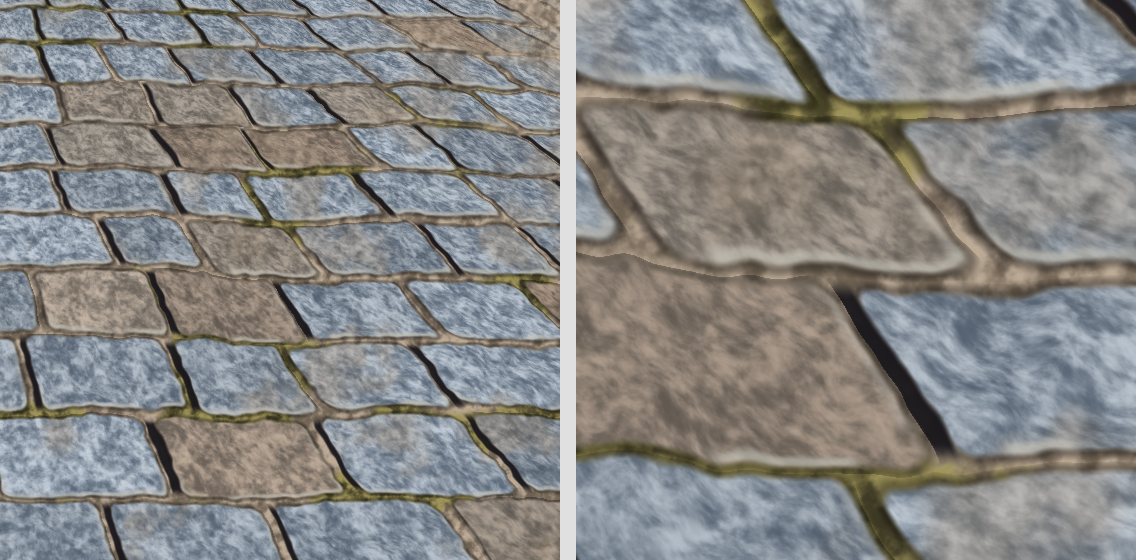
Left: the whole. Right: its middle third, enlarged.
Write a WebGL 1 fragment shader that draws this texture.

```glsl
precision highp float;
uniform vec2 u_resolution;

float hash(vec2 p) {
  vec3 q = fract(p.xyx * 0.1031);
  q += dot(q, q.yzx + 33.33);
  return fract((q.x + q.y) * q.z);
}

float noise(vec2 p) {
  vec2 i = floor(p), f = fract(p);
  f = f * f * (3.0 - 2.0 * f);
  return mix(mix(hash(i), hash(i + vec2(1.0, 0.0)), f.x),
             mix(hash(i + vec2(0.0, 1.0)), hash(i + 1.0), f.x), f.y);
}

float fbm(vec2 p) {
  float sum = 0.0, amp = 0.53;
  for (int k = 0; k < 4; k++) {
    sum += amp * noise(p);
    p = mat2(1.6, 1.2, -1.2, 1.6) * p + 7.3;
    amp *= 0.5;
  }
  return sum;
}

// Irregular position of the joint left of stone i
float jointAt(float i, float row) {
  return i + 0.34 * (hash(vec2(i + 11.0, row + 37.0)) - 0.5);
}

float roundBox(vec2 p, vec2 halfSize, float radius) {
  vec2 q = abs(p) - halfSize + radius;
  return length(max(q, 0.0)) + min(max(q.x, q.y), 0.0) - radius;
}

void main() {
  vec2 uv = gl_FragCoord.xy / u_resolution;

  // Uneven ground seen in perspective: x counts stones, y counts rows
  vec2 p = uv + 0.010 * (vec2(noise(uv * 19.0), noise(uv * 19.0 + 40.0)) - 0.5);
  p += 0.005 * (vec2(noise(uv * 55.0), noise(uv * 55.0 + 80.0)) - 0.5);
  p.y += 0.035 * uv.x * uv.y + 0.022 * (noise(uv * 4.0 + 3.0) - 0.5);
  float depth = 1.64 - p.y;
  float scale = depth / 1.2;
  vec2 ground = vec2((p.x + 0.25) / depth * 5.2, 28.7 / (2.28 - p.y) - 13.25);
  vec2 cellSize = vec2(depth / 5.2, (2.28 - p.y) * (2.28 - p.y) / 28.7);

  // Find the stone in its shifted row
  float row = floor(ground.y);
  float along = ground.x + hash(vec2(row + 23.0, 5.0));
  float i = floor(along);
  if (along < jointAt(i, row)) i -= 1.0;
  else if (along > jointAt(i + 1.0, row)) i += 1.0;
  vec2 id = vec2(i + 20.0, row + 20.0);
  float left = jointAt(i, row), right = jointAt(i + 1.0, row);
  float across = ground.y - row;

  // Stone outline with uneven insets on its four sides
  vec2 lowGap = vec2(0.013 + 0.007 * hash(id + 3.1), 0.004 + 0.010 * hash(id + 5.7)) * scale;
  vec2 highGap = vec2(0.003 + 0.004 * hash(id + 8.3), 0.003 + 0.005 * hash(id + 9.9)) * scale;
  vec2 fromLow = vec2(along - left, across) * cellSize;
  vec2 extent = vec2(right - left, 1.0) * cellSize;
  vec2 halfSize = 0.5 * (extent - lowGap - highGap);
  vec2 q = fromLow - lowGap - halfSize;
  float d = roundBox(q, halfSize, 0.014 * scale);

  // Sandy joints with grit and moss
  float grit = fbm(uv * 75.0);
  vec3 sand = mix(vec3(0.43, 0.38, 0.32), vec3(0.74, 0.67, 0.59), smoothstep(0.2, 0.75, grit));
  float moss = smoothstep(0.60, 0.74, noise(uv * 8.5 + 13.0) + 0.2 * (grit - 0.5));
  vec3 mossColor = mix(vec3(0.25, 0.24, 0.12), vec3(0.60, 0.56, 0.31), smoothstep(0.25, 0.7, grit));
  vec3 joint = mix(sand, mossColor, 0.85 * moss);
  joint *= 1.0 - 0.35 * (1.0 - smoothstep(0.002, 0.009, d));

  // Mottled stone, mostly blue grey with a few brown ones
  float coarse = fbm(ground * vec2(11.0, 6.5));
  float fine = fbm(ground * vec2(31.0, 17.0) + 50.0);
  float mottle = smoothstep(0.20, 0.78, 0.5 * coarse + 0.5 * fine);
  vec3 blue = mix(vec3(0.34, 0.39, 0.45), vec3(0.72, 0.76, 0.80), mottle);
  vec3 brown = mix(vec3(0.40, 0.38, 0.35), vec3(0.70, 0.66, 0.61), mottle);
  brown *= mix(vec3(1.0), vec3(1.04, 0.94, 0.87), hash(id + 31.0));
  float brownness = step(0.86, hash(id + 17.0));
  vec3 stone = mix(blue, brown, 0.9 * brownness);
  stone *= 0.93 + 0.14 * hash(id + 2.0);
  stone = mix(stone, sand, 0.45 * smoothstep(0.55, 0.75, fbm(uv * 9.0 + 60.0)));

  // Worn, sunlit lower and right edges
  float rim = smoothstep(-0.010, -0.004, d) * (1.0 - smoothstep(-0.002, 0.003, d));
  float lit = max(smoothstep(-0.3, -0.9, q.y / halfSize.y), 0.6 * smoothstep(0.8, 1.0, q.x / halfSize.x));
  stone = mix(stone, vec3(0.76, 0.75, 0.71), 0.65 * rim * lit * smoothstep(0.25, 0.6, noise(uv * 23.0)));

  vec3 color = mix(stone, joint, smoothstep(-0.003, 0.003, d));

  // Broken black shadows in the slanted joints
  float outside = -(q.x + halfSize.x);
  float shadowWidth = scale * (0.006 + 0.007 * hash(id + 41.0));
  float shadow = smoothstep(-0.003, 0.003, outside);
  shadow *= 1.0 - smoothstep(shadowWidth, shadowWidth + 0.005, outside);
  shadow *= smoothstep(0.02, 0.14, across) * (1.0 - smoothstep(0.88, 1.0, across));
  shadow *= mix(0.25, 1.0, step(0.25, hash(id + 53.0)));
  color = mix(color, vec3(0.10, 0.09, 0.11), 0.95 * shadow);

  // Sand drifted over the far right corner
  float drift = smoothstep(1.66, 1.95, uv.x + uv.y + 0.5 * (fbm(uv * vec2(7.0, 13.0)) - 0.5));
  color = mix(color, sand * 1.06, 0.75 * drift);

  gl_FragColor = vec4(color, 1.0);
}
```
